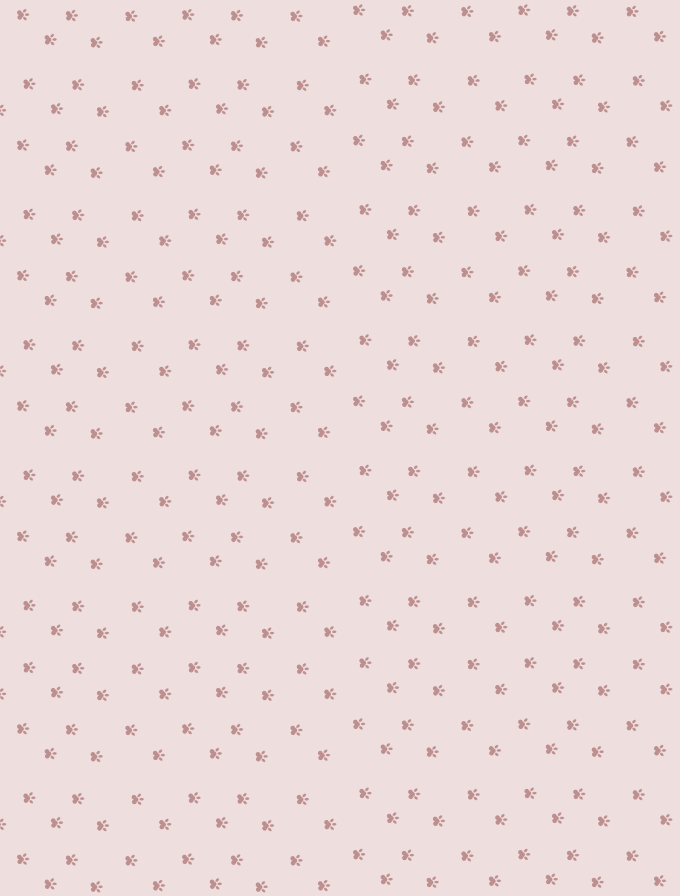
Write a Shadertoy shader that draws this pattern.

```glsl
// Small dusty-rose paw prints on pale pink, scattered in staggered bands.
// A six-paw motif is folded across two panels, the right one slightly raised;
// each paw is a smooth-blended pad and a fan of three elliptical toes.

const float CANVAS_HEIGHT = 768.0;          // design units, top to bottom
const vec3 BACKGROUND = vec3(0.937, 0.871, 0.871);
const vec3 PAW_COLOR = vec3(0.74, 0.56, 0.56);

// Layout, measured rightwards and downwards
const float MOTIF_WIDTH = 141.5;
const float FOLD_START = 10.0;              // left edge of the first motif cell
const float PANEL_SEAM = 294.5;
const vec2 PANEL_SHIFT = vec2(288.0, -4.0);
const int BAND_COUNT = 14;
const int SEAM_BAND = 10;                   // two like bands meet here
const float SEAM_RISE = 58.5;
const float FIRST_BAND = 12.8;
const float BAND_PERIOD = 111.75;           // one pair of bands
const vec2 ODD_BAND_SHIFT = vec2(5.4, 59.3);
const float MOTIF_MIDDLE = 12.0;
const float MOTIF_REACH = 24.0;
const vec2 PAWS[6] = vec2[6](
    vec2(19.2, 0.0), vec2(61.0, 0.7), vec2(112.0, 1.2),
    vec2(42.8, 21.3), vec2(82.2, 23.8), vec2(135.6, 22.7));

// Paw proportions
const vec2 TOE_RADII = vec2(1.75, 1.1);
const vec2 TOE_HUB = vec2(-1.7, 0.1);
const float TOE_SPREAD = 0.73;
const float TOE_TILT = 0.03;

float smoothMin(float a, float b, float k) {
    float h = max(k - abs(a - b), 0.0) / k;
    return min(a, b) - 0.25 * h * h * k;
}

float circle(vec2 p, vec2 center, float radius) {
    return length(p - center) - radius;
}

mat2 rotation(float angle) {
    float c = cos(angle), s = sin(angle);
    return mat2(c, -s, s, c);
}

// Signed distance to a paw pointing right, y upwards
float pawDistance(vec2 p) {
    // Two rear lobes leave a notch on the left of the pad
    float lobes = min(circle(p, vec2(-2.6, 2.0), 1.95),
                      circle(p, vec2(-2.3, -2.1), 1.95));
    float d = smoothMin(lobes, circle(p, vec2(-0.8, 0.0), 2.0), 1.0);

    for (int i = -1; i <= 1; i++) {
        float reach = i == 0 ? 5.7 : 5.0;
        vec2 q = rotation(float(i) * TOE_SPREAD + TOE_TILT) * (p - TOE_HUB);
        q.x -= reach;
        d = min(d, (length(q / TOE_RADII) - 1.0) * TOE_RADII.y);
    }
    return d;
}

// Top-left anchor of a band; the seam repeats an odd band
vec2 bandAnchor(int band) {
    bool pastSeam = band >= SEAM_BAND;
    int index = pastSeam ? band + 1 : band;
    vec2 anchor = vec2(0.0, FIRST_BAND + BAND_PERIOD * float(index / 2));
    anchor += ODD_BAND_SHIFT * float(index % 2);
    if (pastSeam) anchor.y -= SEAM_RISE;
    return anchor;
}

float patternDistance(vec2 p) {
    if (p.x > PANEL_SEAM) p -= PANEL_SHIFT;
    p.x = mod(p.x - FOLD_START, MOTIF_WIDTH) + FOLD_START;

    float d = MOTIF_REACH;
    for (int band = 0; band < BAND_COUNT; band++) {
        vec2 q = p - bandAnchor(band);
        if (abs(q.y - MOTIF_MIDDLE) > MOTIF_REACH) continue;
        for (int i = 0; i < 6; i++) {
            vec2 local = q - PAWS[i];
            d = min(d, pawDistance(vec2(local.x, -local.y)));
        }
    }
    return d;
}

void mainImage(out vec4 fragColor, in vec2 fragCoord) {
    float pixel = CANVAS_HEIGHT / iResolution.y;
    vec2 p = vec2(fragCoord.x, iResolution.y - fragCoord.y) * pixel;

    float coverage = 1.0 - smoothstep(-0.6 * pixel, 0.6 * pixel, patternDistance(p));
    fragColor = vec4(mix(BACKGROUND, PAW_COLOR, coverage), 1.0);
}
```
